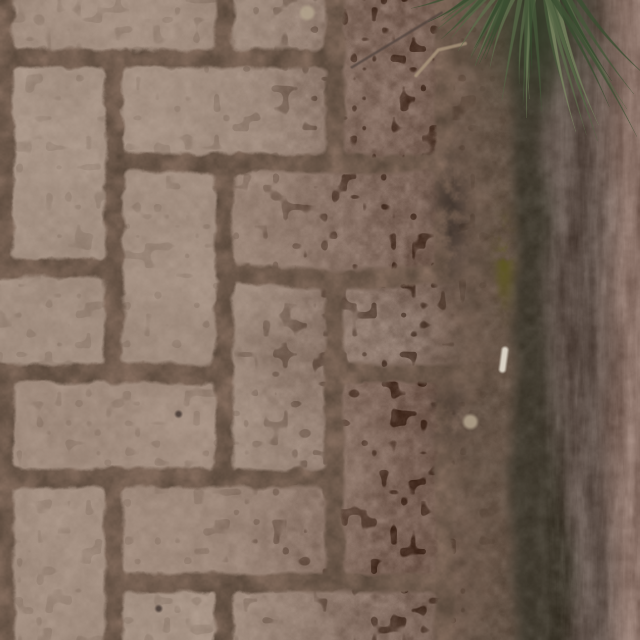
Reproduce this texture procedurally as a three.js fragment shader.

```glsl
varying vec2 vUv;

float hash(vec2 p) {
  vec3 q = fract(vec3(p.xyx) * 0.1031);
  q += dot(q, q.yzx + 33.33);
  return fract((q.x + q.y) * q.z);
}

float noise(vec2 p) {
  vec2 i = floor(p), f = fract(p);
  f = f * f * (3.0 - 2.0 * f);
  return mix(mix(hash(i), hash(i + vec2(1, 0)), f.x),
             mix(hash(i + vec2(0, 1)), hash(i + vec2(1, 1)), f.x), f.y);
}

float fbm(vec2 p) {
  float sum = 0.0, amp = 0.53;
  for (int i = 0; i < 4; i++) {
    sum += amp * noise(p);
    p = p * 2.03 + 17.1;
    amp *= 0.5;
  }
  return sum;
}

float roundBox(vec2 p, vec2 halfSize, float radius) {
  vec2 d = abs(p) - halfSize + radius;
  return length(max(d, 0.0)) + min(max(d.x, d.y), 0.0) - radius;
}

float segment(vec2 p, vec2 a, vec2 b) {
  vec2 r = p - a, s = b - a;
  return length(r - s * clamp(dot(r, s) / dot(s, s), 0.0, 1.0));
}

float fill(float d, float soft) {
  return 1.0 - smoothstep(-soft, soft, d);
}

float glow(vec2 p, vec2 center, vec2 size) {
  vec2 r = (p - center) / size;
  return exp(-dot(r, r));
}

// Herringbone: signed distance in x, tone of the brick in y
vec2 herringbone(vec2 p, vec2 cell, float joint) {
  vec2 g = p / cell, id = floor(g), f = g - id;
  float k = mod(id.x - id.y, 4.0);
  bool upright = k < 0.5 || k > 2.5;
  vec2 center = upright ? vec2(0.5, k < 0.5 ? 1.0 : 0.0)
                        : vec2(k < 1.5 ? 1.0 : 0.0, 0.5);
  vec2 halfSize = upright ? vec2(0.5, 1.0) : vec2(1.0, 0.5);
  float d = roundBox((f - center) * cell, halfSize * cell - joint, 0.008);
  return vec2(d, hash((id + center) * 2.0 + 40.0));
}

float blade(vec2 p, vec2 root, float angle, float len, float bend, float width) {
  vec2 dir = vec2(sin(angle), cos(angle)), r = p - root;
  float along = dot(r, dir) / len;
  float across = dot(r, vec2(dir.y, -dir.x)) - bend * along * along;
  float inside = step(0.0, along) * step(along, 1.0);
  return inside * fill(abs(across) - width * (1.0 - along), 0.0013);
}

vec3 paving(vec2 p) {
  vec2 warp = vec2(noise(p * 45.0), noise(p * 45.0 + 31.0)) - 0.5;
  vec2 q = p + warp * 0.007;
  q.y -= 0.019 * glow(p, vec2(0.53, 0.44), vec2(0.17, 0.06));
  vec2 brick = herringbone(q - vec2(0.0065, 0.0911), vec2(0.172, 0.164), 0.0145);
  float wear = smoothstep(0.28, 0.72, p.x + 0.12 * (fbm(p * 7.0) - 0.5));
  float grain = fbm(p * 75.0);
  vec3 mortar = mix(vec3(0.32, 0.26, 0.21), vec3(0.55, 0.45, 0.39), fbm(p * 42.0));
  vec3 face = mix(vec3(0.625, 0.545, 0.49), vec3(0.48, 0.39, 0.345), wear);
  face += (brick.y - 0.5) * vec3(0.035, 0.045, 0.045);
  face += (grain - 0.5) * mix(0.07, 0.2, wear);
  face += (fbm(p * 9.0) - 0.5) * 0.07;
  face += vec3(0.04, 0.045, 0.045) * glow(p, vec2(0.64, 0.52), vec2(0.08, 0.05));
  face -= 0.16 * smoothstep(0.74, 0.86, noise(p * 65.0)) * (0.3 + wear);
  float mask = fill(brick.x + (grain - 0.5) * 0.008, 0.004);
  mask *= 1.0 - 0.75 * smoothstep(0.64, 0.74, p.x);
  vec3 col = mix(mortar, face, mask);
  // Damp dirt toward the kerb
  float dirt = smoothstep(0.67, 0.81, p.x + 0.08 * (fbm(p * 16.0) - 0.5));
  return mix(col, vec3(0.37, 0.31, 0.26) + 0.16 * (grain - 0.5), dirt * 0.75);
}

vec3 kerb(vec2 p) {
  float x = p.x + 0.025 * (noise(vec2(p.x * 20.0, p.y * 9.0)) - 0.5);
  x -= 0.035 * smoothstep(0.45, 0.95, p.y) * (1.0 - smoothstep(0.9, 0.98, p.x));
  float streak = fbm(vec2(p.x * 65.0, p.y * 9.0));
  vec3 col = mix(vec3(0.265, 0.24, 0.195), vec3(0.38, 0.325, 0.295), smoothstep(0.835, 0.88, x));
  col = mix(col, vec3(0.54, 0.445, 0.405), smoothstep(0.91, 0.99, x));
  col += (streak - 0.5) * 0.25 * smoothstep(0.82, 0.89, p.x);
  return col + (fbm(p * 70.0) - 0.5) * 0.1;
}

vec3 grass(vec3 col, vec2 p) {
  col = mix(col, vec3(0.2, 0.24, 0.16), 0.75 * glow(p, vec2(0.84, 0.03), vec2(0.075, 0.1)));
  for (int i = 0; i < 38; i++) {
    float n = float(i), t = n / 37.0, r = hash(vec2(n, 7.0)), s = hash(vec2(n, 19.0));
    vec2 root = vec2(mix(0.77, 0.87, t) + 0.05 * (s - 0.5), -0.03);
    float len = mix(0.11, 0.29, t) * (0.65 + 0.4 * r);
    float m = blade(p, root, mix(-1.05, 0.62, t), len, 0.06 * (s - 0.4), 0.0045);
    vec3 green = mix(vec3(0.2, 0.28, 0.17), vec3(0.49, 0.54, 0.39), r * s + 0.15 * r);
    col = mix(col, green, m * 0.85);
  }
  return col;
}

void main() {
  vec2 p = vec2(vUv.x, 1.0 - vUv.y);
  float edge = 0.805 + 0.025 * (fbm(vec2(p.y * 12.0, 3.0)) - 0.5);
  vec3 col = mix(paving(p), kerb(p), smoothstep(edge - 0.018, edge + 0.014, p.x));
  // Moss and dark litter
  float clump = smoothstep(0.3, 0.65, fbm(p * 38.0));
  col = mix(col, vec3(0.36, 0.34, 0.11), 0.8 * clump * glow(p, vec2(0.788, 0.41), vec2(0.014, 0.06)));
  col = mix(col, vec3(0.22, 0.18, 0.16), 0.75 * clump * glow(p, vec2(0.705, 0.34), vec2(0.025, 0.09)));
  col = mix(col, vec3(0.25, 0.2, 0.17), 0.6 * clump * glow(p, vec2(0.7, 0.65), vec2(0.035, 0.04)));
  // Twig and straw
  float twig = segment(p, vec2(0.55, 0.105), vec2(0.69, 0.02));
  col = mix(col, vec3(0.3, 0.25, 0.23), 0.7 * fill(twig - 0.002, 0.002));
  float straw = min(segment(p, vec2(0.65, 0.118), vec2(0.685, 0.078)),
                    segment(p, vec2(0.685, 0.078), vec2(0.727, 0.068)));
  col = mix(col, vec3(0.66, 0.58, 0.48), 0.85 * fill(straw - 0.0025, 0.002));
  col = grass(col, p);
  // Pebbles and pits
  float pebble = min(length(p - vec2(0.48, 0.02)), length(p - vec2(0.735, 0.659))) - 0.011;
  col = mix(col, vec3(0.7, 0.64, 0.55), 0.85 * fill(pebble, 0.004));
  float chip = segment(p, vec2(0.789, 0.547), vec2(0.785, 0.577)) - 0.005;
  col = mix(col, vec3(0.85, 0.82, 0.77), fill(chip, 0.003));
  float pit = min(length(p - vec2(0.279, 0.647)), length(p - vec2(0.248, 0.951))) - 0.005;
  col = mix(col, vec3(0.27, 0.22, 0.2), 0.85 * fill(pit, 0.003));
  gl_FragColor = vec4(col, 1.0);
}
```
